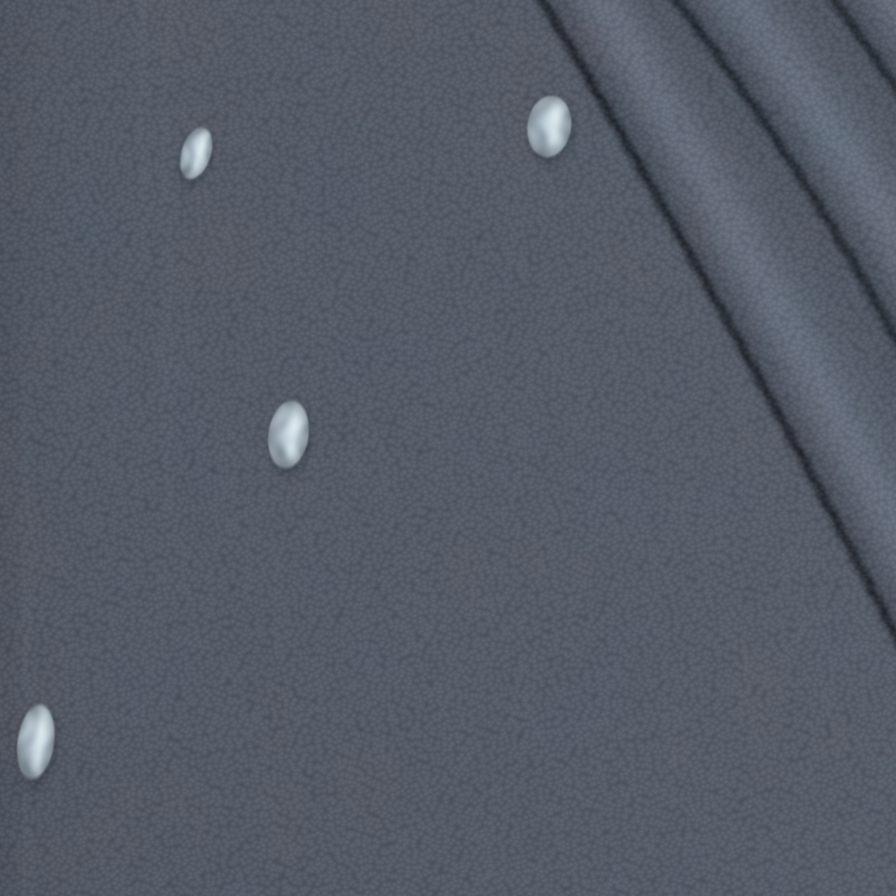
Write a WebGL 2 fragment shader that draws this texture.

```glsl
#version 300 es
precision highp float;

#define CLOTH_DARK vec3(0.298, 0.318, 0.362)
#define CLOTH_LIGHT vec3(0.345, 0.375, 0.420)
#define FOLD_SHEEN vec3(0.060, 0.064, 0.078)
#define CREASE_SHADE vec3(0.165, 0.175, 0.185)
#define PEARL_BODY vec3(0.66, 0.72, 0.76)
#define PEARL_GLINT vec3(0.88, 0.93, 0.95)
#define GRAIN_CELLS 165.0
#define GRAIN_AMOUNT 0.075
#define MOTTLE_AMOUNT 0.008
#define CREASE_WIDTH 0.0065

uniform vec2 u_resolution;
out vec4 fragColor;

// Crease paths: x at the top edge, slope, bend
const vec3 creases[3] = vec3[3](
  vec3(0.605, 0.599, -0.06), vec3(0.755, 0.761, -0.30), vec3(0.931, 0.704, 0.0));

// Pearls: centre, radii
const vec4 pearls[4] = vec4[4](
  vec4(0.219, 0.829, 0.0165, 0.0300), vec4(0.613, 0.859, 0.0245, 0.0345),
  vec4(0.322, 0.515, 0.0225, 0.0380), vec4(0.040, 0.172, 0.0205, 0.0420));
const float pearlTilt[4] = float[4](0.30, 0.14, 0.14, 0.14);

vec2 hash2(vec2 p) {
  vec3 q = fract(p.xyx * vec3(0.1031, 0.1030, 0.0973));
  q += dot(q, q.yzx + 33.33);
  return fract((q.xx + q.yz) * q.zy);
}

// Distance to the nearest scattered point
float cellular(vec2 p) {
  vec2 cell = floor(p), f = fract(p);
  float nearest = 2.0;
  for (int j = -1; j <= 1; j++)
    for (int i = -1; i <= 1; i++) {
      vec2 o = vec2(i, j);
      vec2 d = o + hash2(cell + o + 17.0) - f;
      nearest = min(nearest, dot(d, d));
    }
  return sqrt(nearest);
}

// Soft irregular patches from turned, warped sines
float mottle(vec2 p) {
  float sum = 0.0, weight = 0.5;
  for (int i = 0; i < 4; i++) {
    sum += weight * sin(p.x + 1.7 * sin(p.y * 0.7)) * cos(p.y + 1.3 * sin(p.x * 0.8));
    p = mat2(1.4, 1.1, -1.1, 1.4) * p + 2.3;
    weight *= 0.7;
  }
  return sum;
}

float bell(float x, float width) {
  return exp(-x * x / (width * width));
}

vec3 cloth(vec2 uv) {
  float light = 0.46 + 0.22 * uv.x + 0.10 * smoothstep(0.0, 0.16, uv.x);
  light -= 0.30 * bell(uv.x, 0.035) + 0.12 * smoothstep(0.35, 0.0, uv.y) * (1.0 - uv.x);
  vec3 col = mix(CLOTH_DARK, CLOTH_LIGHT, light);

  // Faint vertical weave lines
  float weave = bell(uv.x - 0.160, 0.006) * smoothstep(0.65, 0.9, uv.y)
              + bell(uv.x - 0.186, 0.007) * smoothstep(0.3, 0.5, uv.y) * 0.6
              + bell(uv.x - 0.030, 0.007) * smoothstep(0.75, 0.4, uv.y);
  return col + 0.014 * weave;
}

vec3 addFolds(vec3 col, vec2 uv) {
  float drop = 1.0 - uv.y;
  for (int i = 0; i < 3; i++) {
    vec3 c = creases[i];
    float slope = c.y + 2.0 * c.z * drop;
    float d = (uv.x - c.x - c.y * drop - c.z * drop * drop) * inversesqrt(1.0 + slope * slope);
    d += 0.0007 * sin(uv.y * 190.0 + float(i));
    col += FOLD_SHEEN * bell(d - 0.057, 0.026);
    col -= 0.035 * bell(d - 0.012, 0.014);
    col -= 0.020 * bell(d + 0.020, 0.022) * float(i > 0);
    col -= CREASE_SHADE * bell(d, CREASE_WIDTH) * (i == 0 ? 1.0 : 0.9);
  }
  return col;
}

vec3 addPearls(vec3 col, vec2 uv) {
  for (int i = 0; i < 4; i++) {
    vec4 pearl = pearls[i];
    float c = cos(pearlTilt[i]), s = sin(pearlTilt[i]);
    vec2 q = mat2(c, s, -s, c) * (uv - pearl.xy) / pearl.zw;
    float r = length(q);
    float edge = 1.6 / (u_resolution.y * pearl.z);

    // Contact shadow below and to the right
    col -= 0.06 * (1.0 - smoothstep(0.75, 1.4, length(q - vec2(0.12, -0.16))));

    // Shaded dome, milky streaks and an off-centre glint
    vec3 body = PEARL_BODY * (1.04 - 0.30 * r * r * r);
    body += 0.05 * sin(q.x * 5.0 + 2.0 * sin(q.y * 4.0 + float(i)));
    body -= 0.10 * bell(length(q - vec2(-0.25, -0.55)), 0.35);
    float glint = bell(length((q - vec2(0.22, 0.28)) * vec2(1.5, 1.0)), 0.52);
    glint += 0.55 * bell(length(q - vec2(0.25, -0.42)), 0.28);
    body = mix(body, PEARL_GLINT, min(glint, 1.0) * 0.85);
    col = mix(col, body, 1.0 - smoothstep(1.0 - edge, 1.0 + edge, r));
  }
  return col;
}

void main() {
  vec2 uv = gl_FragCoord.xy / u_resolution;
  vec3 col = addFolds(cloth(uv), uv);

  // Fine grain with weak tinted patches
  vec2 g = mat2(0.9, 0.35, -0.45, 1.0) * uv * GRAIN_CELLS;
  col += GRAIN_AMOUNT * (0.48 - cellular(g));
  col += MOTTLE_AMOUNT * mottle(uv * 75.0);
  col += vec3(0.010, -0.002, -0.004) * mottle(uv * 13.0 + 4.0);

  fragColor = vec4(clamp(addPearls(col, uv), 0.0, 1.0), 1.0);
}
```
